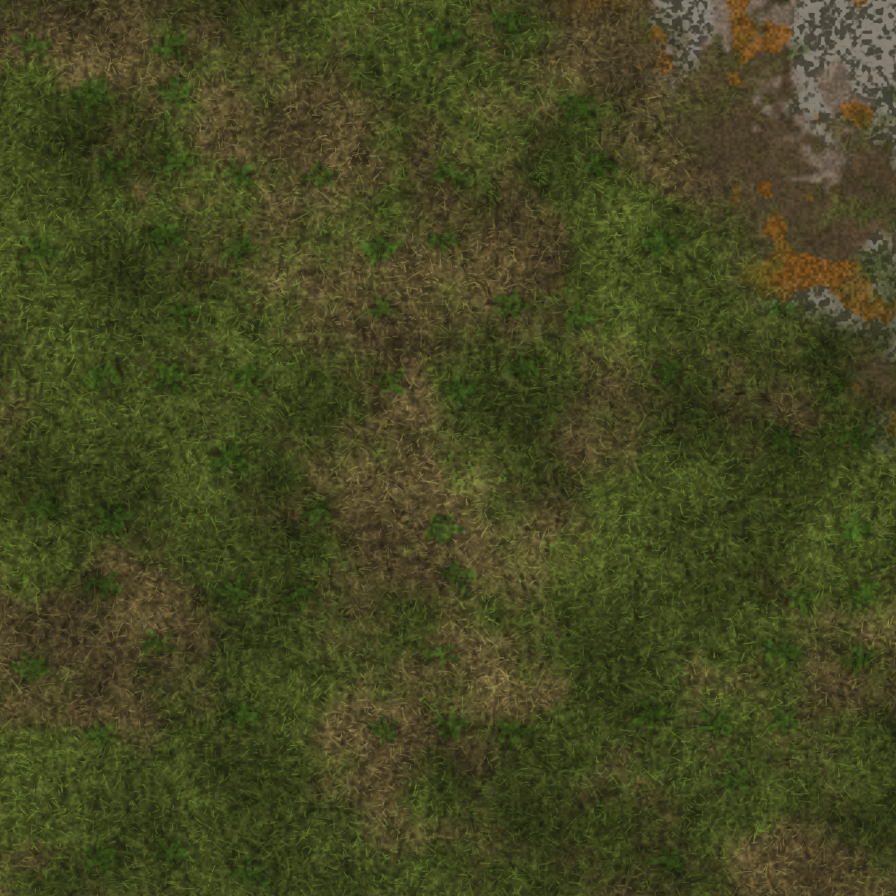
Give the GLSL for this texture, as a Shadertoy shader.

```glsl
// Worn meadow seen from above: soil and turf covered by layers of scattered,
// bent grass blades and small leafy weeds. The upper right corner thins out
// into bare earth and pale stone with grey and orange lichen.

float hash(vec2 p) {
    vec3 q = fract(p.xyx * 0.1031);
    q += dot(q, q.yzx + 33.33);
    return fract((q.x + q.y) * q.z);
}

float noise(vec2 p) {
    vec2 i = floor(p), f = fract(p);
    f = f * f * (3.0 - 2.0 * f);
    return mix(mix(hash(i), hash(i + vec2(1, 0)), f.x),
               mix(hash(i + vec2(0, 1)), hash(i + vec2(1, 1)), f.x), f.y);
}

float fbm(vec2 p) {
    float sum = 0.0, amp = 0.533;
    for (int i = 0; i < 4; i++) {
        sum += amp * noise(p);
        p = mat2(1.6, 1.2, -1.2, 1.6) * p + 17.3;
        amp *= 0.5;
    }
    return sum;
}

// One blade per cell: x is coverage, y the tone of the covering blade
vec2 grassBlades(vec2 uv, float scale, float seed) {
    vec2 p = uv * scale, result = vec2(0);
    float soft = 0.7 * scale / iResolution.y;
    for (int j = -1; j <= 1; j++)
    for (int i = -1; i <= 1; i++) {
        vec2 cell = floor(p) + vec2(i, j);
        vec2 key = cell + seed;
        vec2 d = p - cell - vec2(hash(key), hash(key + 41.7));
        float angle = 1.57 + (hash(key + 83.1) - 0.5) * 3.6;
        float len = mix(0.4, 0.85, hash(key + 129.4));
        vec2 dir = vec2(cos(angle), sin(angle));
        float along = dot(d, dir);
        float t = clamp(along / len, 0.0, 1.0);
        float side = dot(d, vec2(-dir.y, dir.x)) - (hash(key + 177.9) - 0.5) * 0.4 * t * t;
        float width = scale * 0.0012 * (1.0 - 0.7 * t);
        float cover = 1.0 - smoothstep(width - soft, width + soft, length(vec2(along - t * len, side)));
        float tone = hash(key + 211.3) * 0.7 + 0.3 * t;
        if (cover > result.x) result = vec2(cover, tone);
    }
    return result;
}

// Sparse rosettes: x is leaf coverage, y the shadow around it
vec2 weeds(vec2 uv) {
    vec2 p = uv * 13.0, cell = floor(p);
    vec2 d = p - cell - 0.3 - 0.4 * vec2(hash(cell + 5.0), hash(cell + 9.0));
    d += 0.16 * (vec2(noise(p * 6.0), noise(p * 6.0 + 31.0)) - 0.5);
    float present = step(0.62, hash(cell + 63.0));
    float r = length(d * vec2(0.8, 1.1));
    float petals = abs(cos(atan(d.y, d.x + 0.0001) * 2.5 + 6.3 * hash(cell + 71.0)));
    float leaf = 1.0 - smoothstep(-0.04, 0.04, r - 0.06 - 0.17 * petals);
    return present * vec2(leaf, 1.0 - smoothstep(0.08, 0.3, r));
}

void mainImage(out vec4 fragColor, in vec2 fragCoord) {
    vec2 uv = fragCoord / iResolution.y;

    // Broad patches and fine streaks
    float patches = fbm(uv * 7.0 + 3.0);
    float green = smoothstep(0.3, 0.62, patches + 0.3 * (fbm(uv * 26.0) - 0.5));
    float shade = fbm(uv * 13.0 + 50.0);
    vec2 warped = uv + 0.02 * vec2(noise(uv * 30.0), noise(uv * 30.0 + 9.0));
    float streak = 0.5 * noise(warped * vec2(210, 90)) + 0.5 * noise(warped * vec2(120, 230) + 70.0);
    float grain = noise(uv * 330.0 + 11.0);

    // Bare corner
    float edge = fbm(uv * 9.0 + 80.0) - 0.5;
    float bare = smoothstep(-0.06, 0.14, uv.x + uv.y - 1.57 + 0.45 * edge);
    float stone = smoothstep(-0.03, 0.05, uv.x + 1.5 * uv.y - 2.23 + 0.5 * edge
                             + 0.12 * (noise(uv * 90.0) - 0.5));

    // Turf over soil
    vec3 turf = mix(vec3(0.29, 0.25, 0.15), vec3(0.225, 0.25, 0.105), green);
    turf *= 0.55 + 0.9 * streak;

    // Blades, from short and fine to long
    for (int i = 0; i < 4; i++) {
        float layer = float(i);
        vec2 blade = grassBlades(uv, 112.0 - 23.0 * layer, 37.0 * layer);
        float fresh = smoothstep(0.15, 0.75, green * 0.75 + 0.5 * (blade.y - 0.3));
        vec3 bladeColor = mix(vec3(0.39, 0.35, 0.21), vec3(0.28, 0.345, 0.13), fresh);
        turf = mix(turf, bladeColor * (0.55 + 0.85 * blade.y), 0.7 * blade.x);
    }

    // Weeds with their shadows
    vec2 weed = weeds(uv);
    turf *= 1.0 - 0.32 * weed.y;
    turf = mix(turf, vec3(0.22, 0.33, 0.10) * (0.6 + 0.8 * streak), 0.55 * weed.x);
    turf *= (0.62 + 0.8 * shade) * (0.82 + 0.36 * grain);

    // Earth and stone
    vec3 earth = mix(vec3(0.25, 0.22, 0.14), vec3(0.35, 0.28, 0.21), fbm(uv * 24.0 + 7.0));
    vec3 rock = mix(vec3(0.39, 0.34, 0.28), vec3(0.50, 0.44, 0.38), fbm(uv * 40.0 + 21.0));
    vec3 ground = mix(earth, rock, stone) * (0.72 + 0.3 * grain + 0.26 * streak);

    // Crusty grey lichen and orange spots
    float crust = smoothstep(0.5, 0.6, fbm(uv * vec2(13, 9) + 140.0));
    float speckle = smoothstep(0.35, 0.62, 0.6 * noise(uv * 170.0 + 5.0) + 0.4 * grain);
    ground = mix(ground, mix(vec3(0.25, 0.25, 0.20), vec3(0.53, 0.52, 0.47), speckle), 0.8 * crust);
    float orange = smoothstep(0.64, 0.71, fbm(uv * 23.0 + 190.0));
    ground = mix(ground, vec3(0.48, 0.30, 0.09) * (0.7 + 0.6 * grain), 0.75 * orange);

    float tufts = smoothstep(0.35, 0.7, fbm(uv * 34.0 + 230.0)) * (1.0 - stone);
    fragColor = vec4(mix(turf, ground, bare * (1.0 - 0.6 * tufts)), 1.0);
}
```
